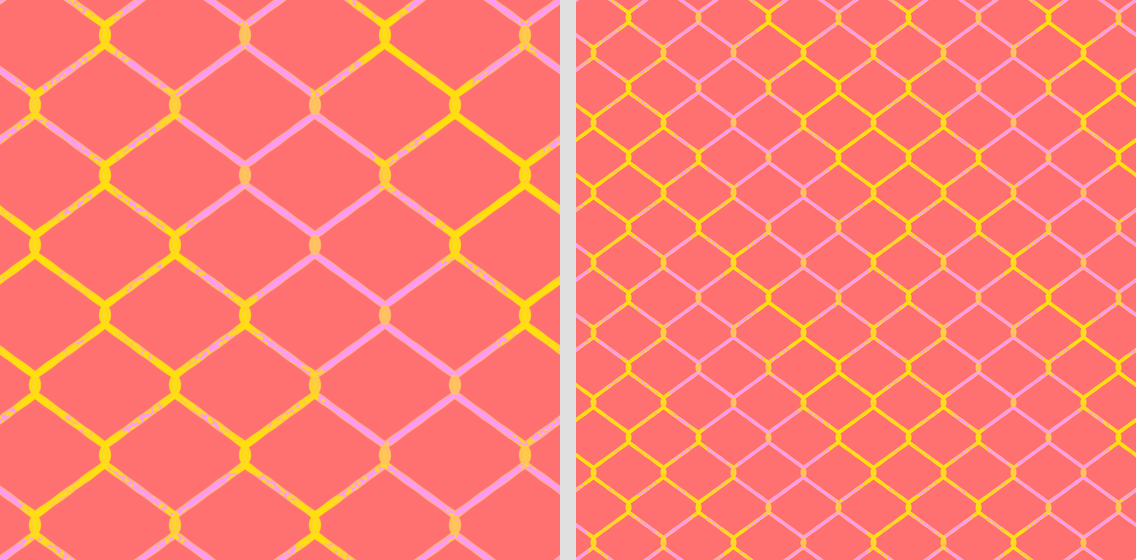
Left: one tile. Right: repeated 2 by 2.
Write a three.js fragment shader that draws this pattern.

```glsl
// Chain-link mesh: slanted wires hooked together at small oval knots.
// One folded quadrant gives every wire; wrapping sines and stretched
// cellular noise fade the yellow coating into pink streaks.
#define REPEATS 4.0
#define WIRE 0.027
#define KNOT vec2(0.043, 0.071)
#define EDGE 0.006
#define STREAKS 13.0
#define BACK vec3(1.0, 0.44, 0.44)
#define YELLOW vec3(1.0, 0.88, 0.05)
#define AMBER vec3(1.0, 0.77, 0.36)
#define PEACH vec3(1.0, 0.70, 0.52)
#define ROSE vec3(1.0, 0.66, 0.76)
#define LILAC vec3(1.0, 0.60, 0.97)

varying vec2 vUv;

const float TAU = 6.2831853;

vec2 hash2(vec2 p) {
  vec2 h = vec2(dot(p, vec2(127.1, 311.7)), dot(p, vec2(269.5, 183.3)));
  return fract(sin(h) * 4375.85);
}

// Distance to the nearest of one random point per cell
float cellular(vec2 p) {
  vec2 cell = floor(p);
  float nearest = 2.0;
  for (int y = -1; y <= 1; y++) {
    for (int x = -1; x <= 1; x++) {
      vec2 c = cell + vec2(float(x), float(y));
      nearest = min(nearest, length(c + hash2(c) - p));
    }
  }
  return nearest;
}

// Broad wear, positive where the coating is gone; whole frequencies wrap
float wearAt(vec2 uv) {
  return 0.60 * cos(TAU * (uv.x + uv.y - 0.1))
       + 0.40 * cos(TAU * (uv.x - 0.6))
       + 0.45 * cos(TAU * (2.0 * uv.x + uv.y - 0.8));
}

float cover(float dist) {
  return 1.0 - smoothstep(-EDGE, EDGE, dist);
}

// Wire colour from position along and across it
vec3 wireColor(float along, float across, float wear, vec2 id) {
  vec2 offset = id * vec2(31.0, 17.0);
  float patches = cellular(vec2(along * STREAKS, across * 0.8) + offset);
  float flecks = cellular(vec2(along * STREAKS * 1.7, across * 1.8) + offset + 7.0);
  float middle = 4.0 * along * (1.0 - along);
  float tone = 0.47 + 0.4 * wear + 0.38 * (middle - 0.5)
             + 0.45 * (patches - 0.45) + 0.16 * (hash2(id).x - 0.5);

  float core = 1.0 - abs(across);
  vec3 coated = mix(YELLOW, AMBER, 0.65 * smoothstep(0.22, 0.46, tone));
  vec3 bare = mix(PEACH, ROSE, smoothstep(0.12, 0.38, core));
  float shine = core + 0.35 * (tone - 0.7) - 0.45 * (flecks - 0.4);
  bare = mix(bare, LILAC, smoothstep(0.36, 0.56, shine));
  return mix(coated, bare, smoothstep(0.44, 0.53, tone));
}

// Knot colour: a coated oval with the faint arcs of two crossing hooks
vec3 knotColor(vec2 k, float wear) {
  float fade = smoothstep(-0.3, 0.7, wear);
  vec3 color = mix(YELLOW, AMBER, fade);
  float arc = abs(length((k + vec2(0.012, 0.0)) / KNOT) - 0.78);
  return mix(color, mix(AMBER, PEACH, fade), 0.45 * (1.0 - smoothstep(0.06, 0.18, arc)));
}

void main() {
  // Fold each repeat to a quadrant with knots at two opposite corners
  vec2 p = vUv * REPEATS - 0.25;
  vec2 q = abs(fract(p + 0.5) - 0.5);
  vec2 id = mod(floor(p * 2.0), 2.0 * REPEATS);
  float wear = wearAt(vUv);

  // Wire between the tip of one knot and the foot of the next
  vec2 start = vec2(0.0, 0.068);
  vec2 span = vec2(0.5, 0.5) - 2.0 * start + vec2(0.0, 0.0);
  float along = clamp(dot(q - start, span) / dot(span, span), 0.0, 1.0);
  vec2 away = q - start - span * along;
  float side = dot(away, normalize(vec2(-span.y, span.x)));
  float radius = WIRE * (1.0 + 0.05 * sin(TAU * (3.0 * along + hash2(id).y)));
  vec3 metal = wireColor(along, clamp(side / radius, -1.0, 1.0), wear, id);
  vec3 color = mix(BACK, metal, cover(length(away) - radius));

  // Knot at the nearer corner
  vec2 k = q.x + q.y > 0.5 ? 0.5 - q : q;
  float knot = (length(k / KNOT) - 1.0) * KNOT.x;
  color = mix(color, knotColor(k, wear), cover(knot));

  gl_FragColor = vec4(color, 1.0);
}
```
